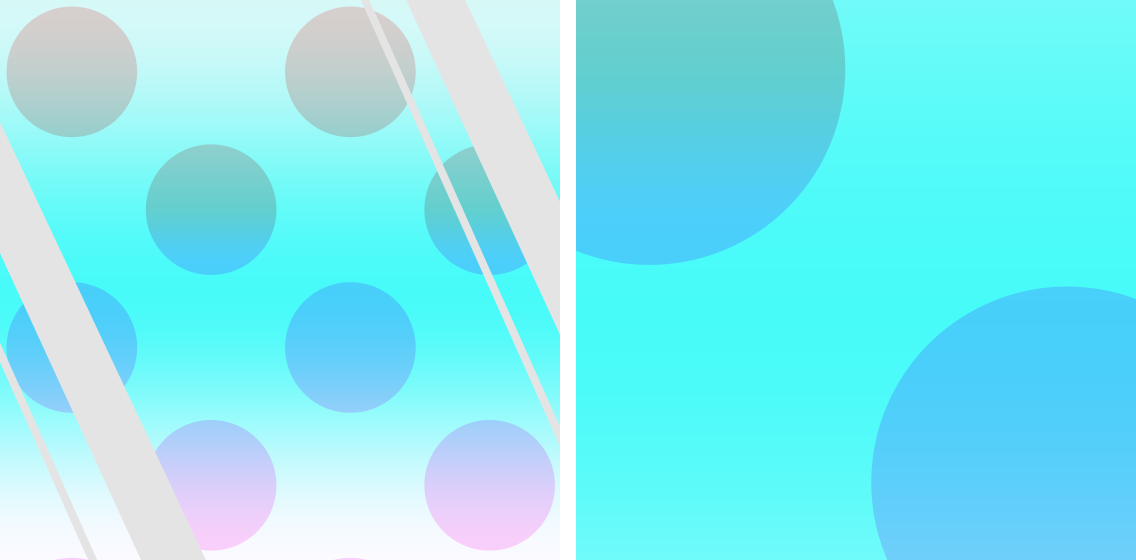
Left: the whole. Right: its middle third, enlarged.
Give the GLSL for this pattern, as a WebGL 2 fragment shader.

```glsl
#version 300 es
precision highp float;

#define DOT_START vec2(0.1283, 0.1283)
#define DOT_STEP vec2(0.4974, 0.2461)
#define DOT_RADIUS 0.1166
#define MID_HEIGHT 0.52
#define STRIPE_PERIOD 0.933
#define WIDE_EDGES vec2(0.7253, 0.8307)
#define WIDE_SLOPES vec2(0.4595, 0.4700)
#define THIN_EDGES vec2(0.6445, 0.6595)
#define THIN_SLOPES vec2(0.4460, 0.4470)

uniform vec2 u_resolution;
out vec4 outColor;

const vec3 SKY_TOP = vec3(0.84, 0.975, 0.972);
const vec3 SKY_MID = vec3(0.28, 0.985, 0.975);
const vec3 SKY_BOTTOM = vec3(0.98, 0.98, 1.0);
const vec3 STRIPE_GREY = vec3(0.896);

// Vertical gradient; depth runs from 0 at the top to 1 at the bottom
vec3 skyColor(float depth) {
    vec3 upper = mix(SKY_TOP, SKY_MID, smoothstep(0.0, MID_HEIGHT, depth));
    return mix(upper, SKY_BOTTOM, smoothstep(MID_HEIGHT, 1.0, depth));
}

// Dots keep the red of the sky and turn from grey-green to blue
vec3 dotColor(float depth, float skyRed) {
    float blue = mix(0.805, 0.98, smoothstep(0.36, 0.47, depth));
    return vec3(skyRed, 0.812, blue);
}

// Signed distance to the staggered dot lattice
float dotDistance(vec2 p) {
    vec2 cell = (p - DOT_START) / DOT_STEP;
    float row = floor(cell.y + 0.5);
    cell.x -= 0.5 * mod(row, 2.0);
    vec2 local = (fract(cell + 0.5) - 0.5) * DOT_STEP;
    return length(local) - DOT_RADIUS;
}

// Signed distance to a slanted band with its own slope on each side
float bandDistance(vec2 p, vec2 edges, vec2 slopes) {
    vec2 side = (p.x - edges - slopes * p.y) * inversesqrt(1.0 + slopes * slopes);
    return max(-side.x, side.y);
}

float coverage(float dist, float pixel) {
    return clamp(0.5 - dist / pixel, 0.0, 1.0);
}

void main() {
    float pixel = 1.0 / u_resolution.y;
    vec2 p = gl_FragCoord.xy * pixel;
    p.y = 1.0 - p.y;

    vec3 color = skyColor(p.y);
    color = mix(color, dotColor(p.y, color.r), coverage(dotDistance(p), pixel));

    // Each repeat pairs a wide stripe with a thin one
    for (int i = 0; i < 2; i++) {
        vec2 q = p + vec2(float(i) * STRIPE_PERIOD, 0.0);
        float wide = bandDistance(q, WIDE_EDGES, WIDE_SLOPES);
        float thin = bandDistance(q, THIN_EDGES, THIN_SLOPES);
        color = mix(color, STRIPE_GREY, coverage(min(wide, thin), pixel));
    }
    outColor = vec4(color, 1.0);
}
```
